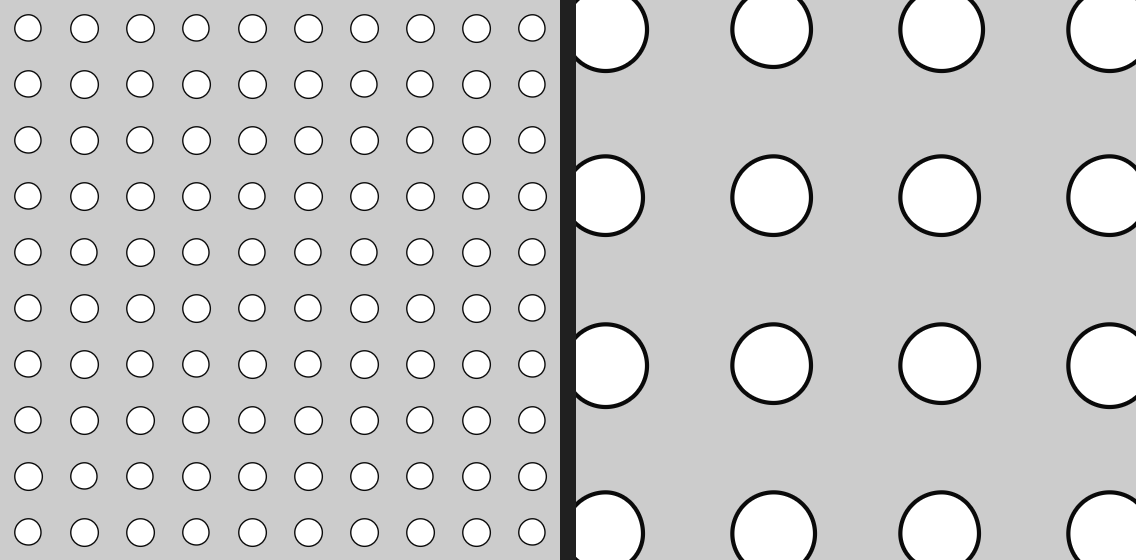
Left: the whole. Right: its middle third, enlarged.
A three.js fragment shader for this pattern:

```glsl
// Ten by ten grid of white discs with thin black outlines on light grey.
varying vec2 vUv;

const float REPEATS = 10.0;
const float RADIUS = 0.246;      // to the middle of the outline, in cells
const float LINE_WIDTH = 0.025;
const float SQUASH = 0.024;      // how far the small discs pull in
const vec2 CENTER = vec2(0.510, 0.490);

const vec3 GROUND = vec3(0.80);
const vec3 PAPER = vec3(1.0);
const vec3 INK = vec3(0.04);

float hash(vec2 p) {
  vec3 q = fract(vec3(p.xyx) * 0.1031);
  q += dot(q, q.yzx + 33.33);
  return fract((q.x + q.y) * q.z);
}

// Disc whose right and lower halves are pulled in by squash
float discDistance(vec2 p, float radius, float squash) {
  float shrunk = radius - squash;
  vec2 axes = vec2(p.x > 0.0 ? shrunk : radius, p.y < 0.0 ? shrunk : radius);
  float k = length(p / axes);
  float slope = length(p / (axes * axes));
  return k * (k - 1.0) / max(slope, 0.001);
}

// Fraction of a pixel lying inside a distance field
float coverage(float d, float pixel) {
  return clamp(0.5 - d / pixel, 0.0, 1.0);
}

// Full discs are common inside the grid and rare in its outer columns
float squashOf(vec2 cell) {
  float outer = step(4.0, abs(cell.x - 0.5 * (REPEATS - 1.0)));
  float fullShare = mix(0.62, 0.15, outer);
  return SQUASH * step(fullShare, hash(cell + 7.0));
}

void main() {
  vec2 grid = vUv * REPEATS;
  vec2 cell = mod(floor(grid), REPEATS);
  float pixel = max(fwidth(grid.x), fwidth(grid.y));

  float d = discDistance(fract(grid) - CENTER, RADIUS, squashOf(cell));

  // Outlined disc, then its white inside
  float halfLine = 0.5 * LINE_WIDTH;
  vec3 color = mix(GROUND, INK, coverage(d - halfLine, pixel));
  color = mix(color, PAPER, coverage(d + halfLine, pixel));

  gl_FragColor = vec4(color, 1.0);
}
```
